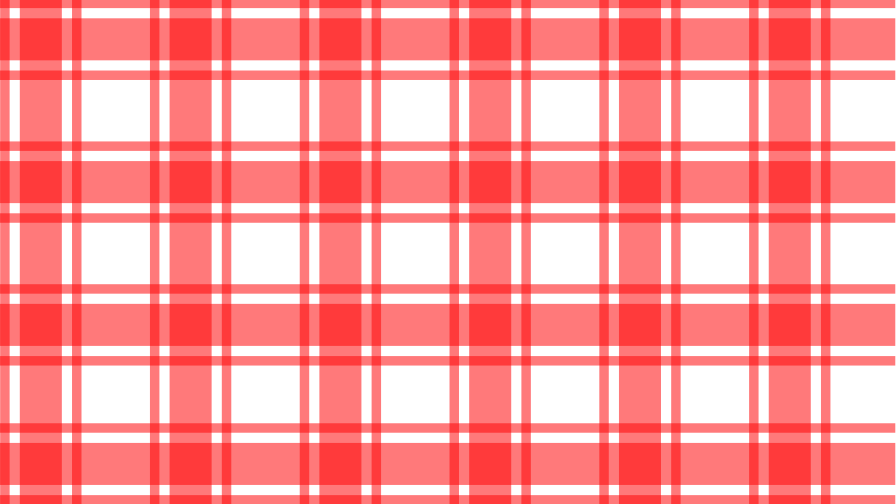
Reproduce this pattern procedurally as a WebGL 2 fragment shader.

```glsl
#version 300 es
precision highp float;

uniform vec2 u_resolution;
out vec4 fragColor;

// Antialiased coverage of a stripe, from the distance to its centre line
float stripe(float dist, float halfWidth, float pixel) {
    return clamp((halfWidth - abs(dist)) / pixel + 0.5, 0.0, 1.0);
}

// Repeating wide band with a thin line on each side
float bandSet(float pos, float centre, float period, float pixel) {
    float d = (fract((pos - centre) / period + 0.5) - 0.5) * period;
    float wide = stripe(d, 0.0417, pixel);
    float thin = stripe(abs(d) - 0.0713, 0.0094, pixel);
    return max(wide, thin);
}

void main() {
    // Canvas height is one unit; rows are measured from the top
    float pixel = 1.0 / u_resolution.y;
    vec2 pos = gl_FragCoord.xy * pixel;
    pos.y = 1.0 - pos.y;

    // The lowest row sits slightly closer to its neighbour
    pos.y += 0.0074 * step(0.786, pos.y);

    float columns = bandSet(pos.x, 0.081, 0.2972, pixel);
    float rows = bandSet(pos.y, 0.078, 0.2833, pixel);

    // Rows stop just short of the right edge
    float rightEdge = u_resolution.x * pixel - 0.0014;
    rows *= clamp((rightEdge - pos.x) / pixel + 0.5, 0.0, 1.0);

    // Translucent dyes multiply where bands cross
    vec3 white = vec3(1.0);
    vec3 dye = vec3(1.0, 0.475, 0.48);
    vec3 cloth = mix(white, dye, columns) * mix(white, dye, rows);
    fragColor = vec4(cloth, 1.0);
}
```
